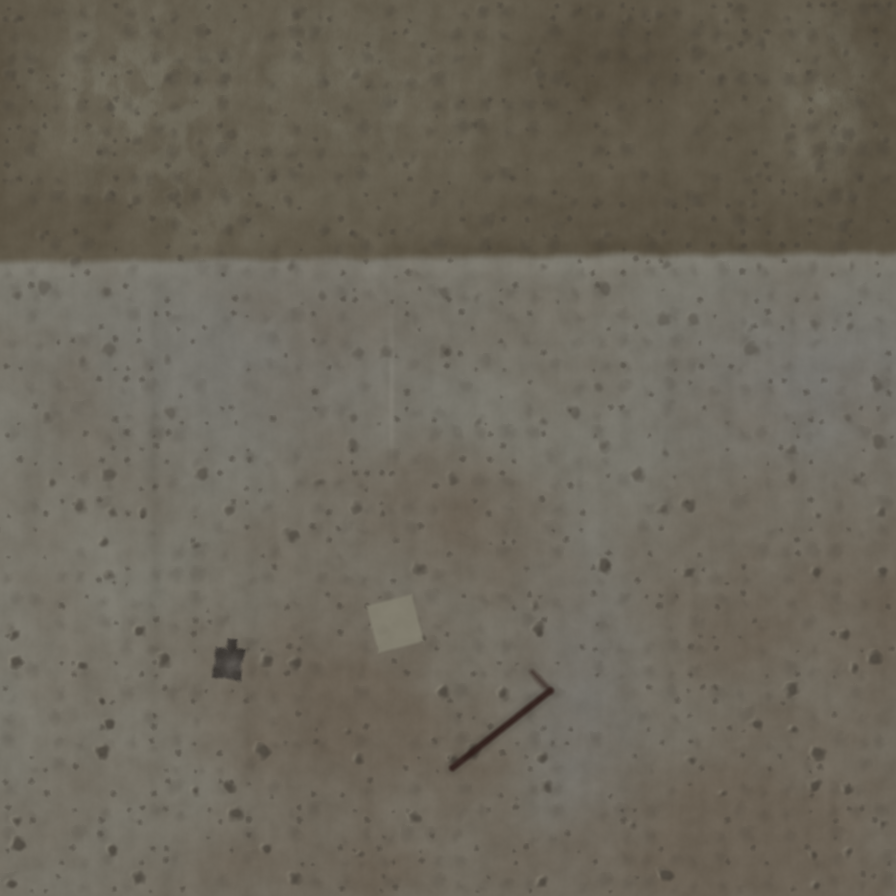
This texture is drawn by a WebGL 2 fragment shader. Its source:

```glsl
#version 300 es
precision highp float;
// Weathered concrete wall: damp upper band, pale stained lower face, pits, two chips and a rusty rod.
uniform vec2 u_resolution;
out vec4 fragColor;

const vec3 PALE = vec3(0.485, 0.475, 0.435);
const vec3 GREY = vec3(0.475, 0.468, 0.445);
const vec3 STAIN = vec3(0.415, 0.380, 0.330);
const vec3 DAMP = vec3(0.385, 0.357, 0.298);
const vec3 DARK_DAMP = vec3(0.338, 0.306, 0.248);
const vec3 LICHEN = vec3(0.445, 0.428, 0.372);
const vec3 PIT = vec3(0.265, 0.245, 0.215);
const vec3 RUST = vec3(0.200, 0.135, 0.120);

vec2 hash2(vec2 p) {
  vec3 q = fract(p.xyx * vec3(0.1031, 0.1030, 0.0973));
  q += dot(q, q.yzx + 33.33);
  return fract((q.xx + q.yz) * q.zy);
}

float gradientNoise(vec2 p) {
  vec2 i = floor(p), f = p - i;
  vec2 w = f * f * f * (f * (f * 6.0 - 15.0) + 10.0);
  vec4 d;
  for (int k = 0; k < 4; k++) {
    vec2 corner = vec2(k & 1, k >> 1);
    float a = 6.2832 * hash2(i + corner + 50.0).x;
    d[k] = dot(vec2(cos(a), sin(a)), f - corner);
  }
  return mix(mix(d.x, d.y, w.x), mix(d.z, d.w, w.x), w.y);
}

float fbm(vec2 p) {
  float sum = 0.0, amp = 0.6;
  for (int k = 0; k < 5; k++) {
    sum += amp * gradientNoise(p);
    p = mat2(1.6, 1.2, -1.2, 1.6) * p + 7.3;
    amp *= 0.55;
  }
  return sum;
}

// Soft elliptical patch
float blob(vec2 p, vec2 center, vec2 radius) {
  vec2 d = (p - center) / radius;
  return exp(-dot(d, d));
}

mat2 rotation(float a) {
  return mat2(cos(a), -sin(a), sin(a), cos(a));
}

float boxDist(vec2 p, vec2 halfSize) {
  vec2 d = abs(p) - halfSize;
  return length(max(d, 0.0)) + min(max(d.x, d.y), 0.0);
}

float segmentDist(vec2 p, vec2 a, vec2 b) {
  vec2 ab = b - a;
  return length(p - a - ab * clamp(dot(p - a, ab) / dot(ab, ab), 0.0, 1.0));
}

float cover(float dist, float soft) {
  return 1.0 - smoothstep(-soft, soft, dist);
}

// Scattered irregular spots, one candidate per grid cell
float spots(vec2 p, float cells, float chance, float size, float soft) {
  vec2 q = p * cells, id = floor(q);
  vec2 r = hash2(id + cells), s = hash2(id + cells * 3.0 + 17.0);
  vec2 d = rotation(s.x * 2.0 - 1.0) * (q - id - 0.3 - 0.4 * r);
  d.x *= 1.0 + 0.9 * s.y;
  float radius = size * (0.35 + 0.65 * r.y);
  float wobble = 0.12 * gradientNoise(q * 4.0);
  return step(s.y, chance) * cover(length(d) + wobble - radius, soft);
}

vec3 lowerFace(vec2 p, float cloud) {
  float brown = 0.85 * blob(p, vec2(0.40, 0.20), vec2(0.20, 0.15))
    + 0.60 * blob(p, vec2(0.50, 0.43), vec2(0.15, 0.08))
    + 0.85 * blob(p, vec2(0.95, 0.33), vec2(0.17, 0.14))
    + 0.85 * blob(p, vec2(0.87, 0.06), vec2(0.20, 0.17))
    + 0.55 * blob(p, vec2(0.40, 0.01), vec2(0.35, 0.07))
    + 0.30 * blob(p, vec2(0.08, 0.48), vec2(0.10, 0.06));
  float grey = blob(p, vec2(0.92, 0.57), vec2(0.18, 0.11))
    + blob(p, vec2(0.65, 0.20), vec2(0.07, 0.18))
    + 0.7 * blob(p, vec2(0.27, 0.60), vec2(0.20, 0.12));
  vec3 col = mix(PALE, GREY, min(grey, 1.0)) - 0.012;
  col = mix(col, STAIN, clamp(brown + cloud * 0.8 + 0.10, 0.0, 1.0));
  return col + 0.012 * blob(p, vec2(0.06, 0.32), vec2(0.11, 0.18));
}

vec3 upperBand(vec2 p, float cloud) {
  float dark = 0.75 * blob(p, vec2(0.68, 0.93), vec2(0.10, 0.10))
    + 0.80 * blob(p, vec2(0.98, 0.95), vec2(0.06, 0.14))
    + 0.75 * blob(p, vec2(0.0, 0.93), vec2(0.04, 0.10))
    + 0.60 * blob(p, vec2(0.80, 0.75), vec2(0.33, 0.055))
    + 0.45 * blob(p, vec2(0.08, 0.76), vec2(0.16, 0.05));
  float light = 0.75 * blob(p, vec2(0.13, 0.90), vec2(0.10, 0.11))
    + 0.55 * blob(p, vec2(0.38, 0.90), vec2(0.18, 0.12))
    + 0.75 * blob(p, vec2(0.92, 0.89), vec2(0.05, 0.09))
    + 0.45 * blob(p, vec2(0.23, 0.76), vec2(0.06, 0.06));
  float flakes = smoothstep(-0.15, 0.25, fbm(p * vec2(28.0, 20.0)));
  vec3 col = mix(DAMP, DARK_DAMP, clamp(dark + cloud * 0.7, 0.0, 1.0));
  return mix(col, LICHEN, clamp(light * (0.4 + 0.8 * flakes), 0.0, 1.0));
}

void main() {
  vec2 p = gl_FragCoord.xy / u_resolution;
  float soft = 0.0012 + 0.5 / u_resolution.y;
  float cloud = fbm(p * 7.0 + 3.0), grain = fbm(p * 45.0);

  // Two wall zones with a slightly tilted, ragged damp line
  float line = 0.708 + 0.010 * p.x + 0.006 * fbm(vec2(p.x * 18.0, 2.0));
  float above = smoothstep(-0.006, 0.006, p.y - line);
  vec3 col = mix(lowerFace(p, cloud), upperBand(p, cloud), above);
  col -= 0.025 * blob(p, vec2(0.68, line + 0.008), vec2(0.32, 0.010)) * above;
  col += 0.018 * blob(p, vec2(p.x, line - 0.010), vec2(1.0, 0.009)) * (1.0 - above);

  // Vertical streaks, formwork seams and fine grain
  col += 0.025 * fbm(vec2(p.x * 30.0, p.y * 3.0)) + 0.035 * grain;
  col -= 0.022 * blob(p, vec2(0.172, 0.45), vec2(0.008, 0.25));
  col += 0.030 * blob(p, vec2(0.437, 0.56), vec2(0.003, 0.09));

  // Blotches and pits, each pit with a pale chipped rim
  float blotch = spots(p + 0.006 * grain, 38.0, 0.45, 0.32, 0.25);
  col = mix(col, PIT, blotch * mix(0.17, 0.28, above));
  float wear = mix(0.65, 0.20, smoothstep(0.30, 0.60, p.y));
  col = mix(col, vec3(0.57, 0.55, 0.49), 0.55 * wear * spots(p + vec2(0.004, -0.002), 29.0, 0.22, 0.20, 0.12));
  col = mix(col, PIT, (0.25 + wear) * 0.8 * spots(p, 29.0, 0.22, 0.22, 0.12));
  col = mix(col, PIT, 0.45 * spots(p, 67.0, 0.16, 0.24, 0.18));

  // Pale square chip and dark square socket
  float chip = boxDist(rotation(0.25) * (p - vec2(0.441, 0.304)), vec2(0.026, 0.027));
  col = mix(col, vec3(0.515, 0.500, 0.440) + 0.02 * grain, 0.9 * cover(chip, soft * 1.5));
  vec2 s = rotation(-0.12) * (p - vec2(0.255, 0.259));
  float socket = min(boxDist(s, vec2(0.016, 0.017)), boxDist(s - vec2(0.001, 0.021), vec2(0.005, 0.007)));
  vec3 socketColor = vec3(0.25, 0.235, 0.22) + 0.12 * grain + 0.06 * blob(s, vec2(0.004, 0.0), vec2(0.007));
  col = mix(col, socketColor, 0.93 * cover(socket + 0.004 * grain, soft * 1.5));

  // Rusty rod with a hooked tip and a faint shadow
  vec2 tip = vec2(0.614, 0.229);
  float rod = segmentDist(p, vec2(0.505, 0.143), tip) - 0.0035;
  float hook = segmentDist(p, tip, vec2(0.594, 0.250)) - 0.003 - 0.004 * grain;
  col *= 1.0 - 0.12 * cover(rod - 0.004, 0.006);
  col = mix(col, RUST, 0.60 * cover(hook, 0.004));
  col = mix(col, RUST + 0.05 * grain, 0.95 * cover(rod, soft * 1.5));

  fragColor = vec4(clamp(col, 0.0, 1.0), 1.0);
}
```
